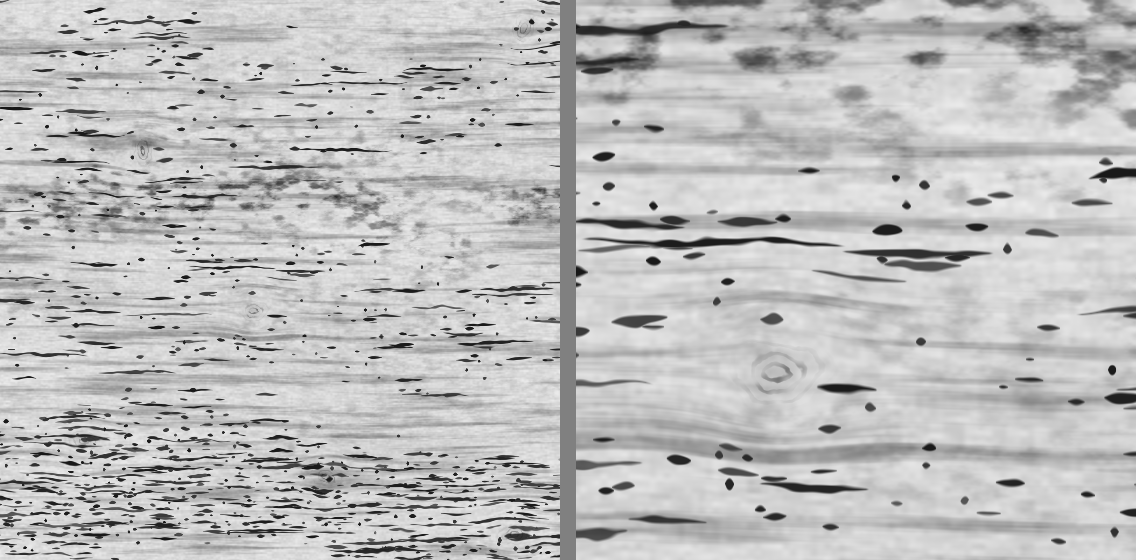
Left: the whole. Right: its middle third, enlarged.
Write a WebGL 2 fragment shader that draws this texture.

```glsl
#version 300 es
precision highp float;
// Whitewashed weathered wood: horizontal grain, grey stains, knots and dark flaked cracks.

uniform vec2 u_resolution;
out vec4 fragColor;

const float PAINT = 0.955;          // brightest paint level
const float INK = 0.09;             // level inside the cracks
const float BROAD_DEPTH = 0.08;     // wide tonal drift
const float STREAK_DEPTH = 0.24;    // grey grain lines
const float FINE_DEPTH = 0.13;      // small fibre contrast
const float STAIN_DEPTH = 0.42;     // speckled grey stains
const float STAIN_HEIGHT = 0.63;    // centre of the stained band
const float STAIN_SPREAD = 0.11;
const float CRACK_SOFTNESS = 0.0011;
const int KNOT_COUNT = 6;
const float KNOT_RADIUS = 0.019;

float hash(vec2 p) {
    return fract(sin(dot(p, vec2(127.1, 311.7))) * 43758.5453);
}

float noise(vec2 p) {
    vec2 cell = floor(p), f = fract(p);
    f = f * f * (3.0 - 2.0 * f);
    float low = mix(hash(cell), hash(cell + vec2(1, 0)), f.x);
    float high = mix(hash(cell + vec2(0, 1)), hash(cell + vec2(1, 1)), f.x);
    return mix(low, high, f.y);
}

float fbm(vec2 p) {
    float sum = 0.0, amplitude = 0.53;
    for (int i = 0; i < 4; i++) {
        sum += amplitude * noise(p);
        p = p * 2.03 + 17.3;
        amplitude *= 0.5;
    }
    return sum;
}

// Chance of a crack: frequent near the bottom, clustered everywhere
float crackDensity(vec2 p) {
    float level = 0.35 + 0.95 * smoothstep(0.45, 0.08, p.y) + 0.45 * smoothstep(0.82, 0.95, p.y);
    return level * 2.0 * smoothstep(0.25, 0.8, noise(p * vec2(4.0, 13.0) + 5.0));
}

// Coverage of tapered ragged cracks, one candidate per grid cell
float cracks(vec2 p, vec2 grid, vec2 lengths, vec2 widths, float chance, float seed) {
    float soft = max(CRACK_SOFTNESS, 0.6 / u_resolution.y);
    float ragged = 0.35 + 1.2 * noise(p * vec2(95.0, 210.0) + seed);
    float bend = (noise(p * vec2(38.0, 9.0) + seed) - 0.5) * 0.006;
    vec2 home = floor(p * grid);
    float cover = 0.0;
    for (int j = -1; j <= 1; j++) {
        for (int i = -1; i <= 1; i++) {
            vec2 cell = home + vec2(i, j);
            vec2 key = cell + seed;
            vec2 center = (cell + vec2(hash(key), hash(key + 31.7))) / grid;
            if (hash(key + 57.1) > chance * crackDensity(center)) continue;
            float size = hash(key + 83.9);
            float halfLength = mix(lengths.x, lengths.y, size * size);
            float halfWidth = mix(widths.x, widths.y, hash(key + 11.3));
            vec2 d = p - center;
            float along = d.x / halfLength;
            float taper = 1.0 - along * along;
            float edge = abs(d.y + bend) - halfWidth * ragged * taper;
            float strength = mix(0.55, 1.0, sqrt(hash(key + 43.3)));
            cover = max(cover, strength * smoothstep(soft, -soft, edge) * smoothstep(0.0, 0.15, taper));
        }
    }
    return cover;
}

void main() {
    vec2 p = gl_FragCoord.xy / u_resolution;
    vec2 grain = p;
    grain.y += 0.014 * (noise(p * vec2(3.0, 5.0)) - 0.5);

    // Knots: tilted rings that also push the grain aside
    float knotShade = 0.0;
    for (int i = 0; i < KNOT_COUNT; i++) {
        vec2 key = vec2(float(i) * 3.7, 9.2);
        vec2 d = p - vec2(hash(key), hash(key + 4.1));
        float angle = hash(key + 8.3) * 3.0;
        float c = cos(angle), s = sin(angle);
        vec2 q = mat2(c, -s, s, c) * d * vec2(1.0, 1.6);
        float r = length(q) / KNOT_RADIUS + 0.7 * (fbm(p * 65.0) - 0.5);
        float inside = exp(-r * r);
        float rings = smoothstep(0.1, 0.9, sin(r * 13.0 + 5.0 * noise(p * 80.0)));
        knotShade += inside * (0.1 + 0.4 * rings * noise(p * 150.0));
        grain.y -= 0.45 * d.y * exp(-dot(d, d) * 500.0);
    }

    // Paint with drifting tone, grain lines and fibres
    float shade = PAINT - BROAD_DEPTH * fbm(grain * vec2(3.0, 9.0));
    float streaks = fbm(grain * vec2(5.0, 95.0));
    shade -= STREAK_DEPTH * smoothstep(0.46, 0.85, streaks);
    shade -= FINE_DEPTH * (0.6 * noise(grain * vec2(75.0, 290.0)) + 0.4 * noise(p * 240.0));

    // Speckled stains, strongest in one band
    float offset = (p.y - STAIN_HEIGHT) / STAIN_SPREAD;
    float stain = (0.25 + exp(-offset * offset)) * smoothstep(0.3, 0.75, fbm(grain * vec2(4.0, 11.0) + 3.0));
    shade -= STAIN_DEPTH * stain * smoothstep(0.42, 0.82, fbm(grain * vec2(48.0, 85.0)));
    shade -= knotShade;

    // Long cracks, short flakes and pits
    float dark = cracks(grain, vec2(7, 42), vec2(0.022, 0.095), vec2(0.0014, 0.0034), 0.5, 2.0);
    dark = max(dark, cracks(grain, vec2(19, 62), vec2(0.007, 0.034), vec2(0.0012, 0.0036), 0.5, 71.0));
    dark = max(dark, cracks(grain, vec2(38, 60), vec2(0.0025, 0.009), vec2(0.0012, 0.0034), 0.3, 139.0));
    shade = mix(shade, INK, dark);

    fragColor = vec4(vec3(clamp(shade, 0.05, 0.95)), 1.0);
}
```
